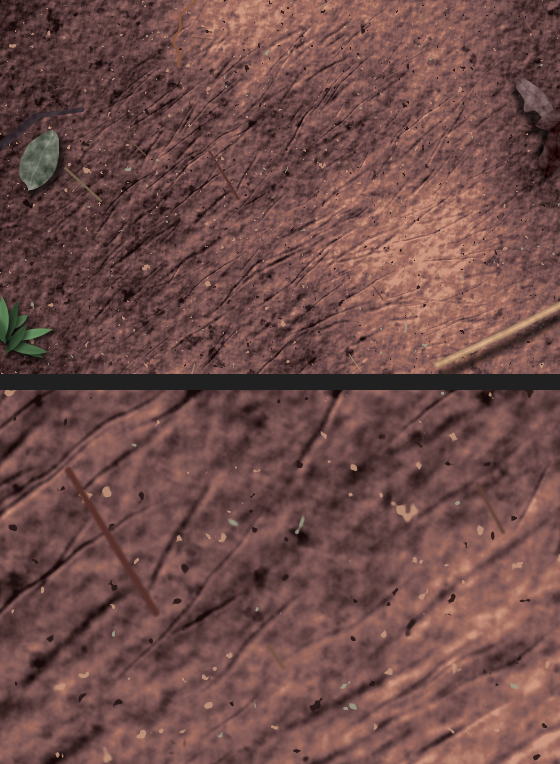
Top: the whole. Bottom: its middle third, enlarged.
Give the GLSL for this texture, as a Shadertoy shader.

```glsl
// Scratched reddish clay in dappled light, strewn with leaves, twigs and crumbs.
// Light pools, noise and looped curved grooves sum to a tone on a clay ramp;
// the litter is painted over it with distance functions.

vec3 hash3(vec2 p) {
    vec3 q = fract(p.xyx * vec3(.1031, .1030, .0973));
    q += dot(q, q.yxz + 33.33);
    return fract((q.xxy + q.yzz) * q.zyx);
}

float noise(vec2 p) {
    vec2 i = floor(p), f = fract(p);
    f = f * f * (3. - 2. * f);
    return mix(mix(hash3(i).x, hash3(i + vec2(1, 0)).x, f.x),
               mix(hash3(i + vec2(0, 1)).x, hash3(i + 1.).x, f.x), f.y);
}

float fbm(vec2 p) {
    float sum = 0., amp = .5;
    for (int i = 0; i < 4; i++) {
        sum += amp * noise(p);
        p = mat2(1.6, 1.2, -1.2, 1.6) * p + 7.3;
        amp *= .5;
    }
    return sum;
}

vec2 heading(float a) { return vec2(cos(a), sin(a)); }

// Coordinates along and across an axis
vec2 local(vec2 p, vec2 axis) { return vec2(dot(p, axis), dot(p, vec2(-axis.y, axis.x))); }

float pool(vec2 p, vec2 c, vec2 r) { p = (p - c) / r; return exp(-dot(p, p)); }

float segment(vec2 p, vec2 a, vec2 b) {
    vec2 d = b - a;
    return length(p - a - d * clamp(dot(p - a, d) / dot(d, d), 0., 1.));
}

// Pointed blade: x is the distance, y the offset from the midrib
vec2 leaf(vec2 p, vec2 a, vec2 b, float halfWidth) {
    vec2 q = local(p - a, normalize(b - a));
    float u = q.x / length(b - a);
    return vec2(abs(q.y) - halfWidth * 4. * u * (1. - u), abs(q.y));
}

void paint(inout vec3 col, float d, vec3 ink) { col = mix(col, ink, smoothstep(.002, -.002, d)); }
void shade(inout vec3 col, float d) { col *= 1. - .6 * smoothstep(.014, -.012, d); }

// Diagonal grooves that flatten towards the lower right
float grooves(vec2 p) {
    float sum = 0., wobble = (noise(p * 22.) - .5) * .008 + (noise(p * 70.) - .5) * .002;
    for (int i = 0; i < 280; i++) {
        vec3 h = hash3(vec2(i, 3)), k = hash3(vec2(i, 71));
        vec2 c = vec2(.12 + 1.3 * h.x, h.y);
        float angle = mix(.76, .2, smoothstep(.6, 1.15, c.x) * smoothstep(.6, .2, c.y));
        vec2 q = local(p - c, heading(angle + (h.z - .5) * .6));
        float y = (q.y + (k.z - .5) * 1.8 * q.x * q.x + wobble) / (.0017 + .0028 * k.y * k.y);
        float taper = smoothstep(1., .3, abs(q.x) / (.04 + .12 * k.x));
        float fade = smoothstep(.8, .35, length(c - vec2(.76, .43)));
        sum += taper * fade * (.4 + .6 * k.z) * (.5 * exp(-(y + 2.) * (y + 2.)) - exp(-y * y));
    }
    return clamp(sum, -1.2, .7);
}

vec3 clay(float tone) {
    vec3 c = mix(vec3(.2, .12, .12), vec3(.38, .26, .26), clamp((tone - .2) / .18, -.6, 1.));
    c = mix(c, vec3(.51, .355, .345), clamp((tone - .38) / .13, 0., 1.));
    c = mix(c, vec3(.63, .42, .37), clamp((tone - .51) / .12, 0., 1.));
    return mix(c, vec3(.76, .55, .47), clamp((tone - .63) / .13, 0., 1.3));
}

void mainImage(out vec4 fragColor, in vec2 fragCoord) {
    vec2 p = fragCoord / iResolution.y;
    float grain = fbm(p * 55.);

    // Dappled light
    float tone = .415 + .27 * pool(p, vec2(1.07, .3), vec2(.28, .25)) + .13 * pool(p, vec2(1.35, .08), vec2(.3))
        + .26 * pool(p, vec2(.7, .97), vec2(.2, .15)) + .12 * pool(p, vec2(1.05, .83), vec2(.35, .25))
        - .12 * smoothstep(.55, 0., p.x) - .08 * smoothstep(1.25, 1.5, p.x) * smoothstep(.3, .6, p.y);

    // Blotches, streaks along the grooves and fine relief
    float band = smoothstep(.8, .3, length(p - vec2(.75, .45)));
    tone += .3 * (fbm(p * 5.) - .47) + .36 * band * (fbm(local(p, heading(.7)) * vec2(7, 50)) - .47);
    tone += .75 * (fbm(p * 38.) - fbm(p * 38. + vec2(-.14, .2))) + .3 * (fbm(p * 85.) - .47);
    tone += .23 * grooves(p) - .2 * smoothstep(.64, .76, fbm(p * 30. + 9.));
    vec3 col = clay(tone);

    // Pits and pale crumbs in jittered cells
    for (int i = 0; i < 3; i++) {
        vec2 g = p * (19. + 14. * float(i)) + float(i) * 5.7, id = floor(g);
        vec3 h = hash3(id + 40. * float(i)), k = hash3(id + 311.);
        vec2 q = local(fract(g) - .3 - .4 * h.xy, heading(k.x * 6.3)) * vec2(1, 1.2 + k.y);
        float d = length(q) - .04 - .11 * k.z * k.z + .3 * (noise(g * 8.) - .5);
        vec3 crumb = mix(vec3(.76, .58, .48), vec3(.6, .62, .53), step(.75, k.y));
        col = mix(col, h.z > .9 ? crumb : vec3(.14, .08, .08), .9 * smoothstep(.05, -.04, d) * step(.8, h.z));
    }

    // Scattered straws
    for (int i = 0; i < 26; i++) {
        vec3 h = hash3(vec2(i, 19)), k = hash3(vec2(i, 57));
        vec2 c = h.xy * vec2(1.5, 1), arm = (.008 + .02 * k.x) * heading(k.y * 6.3);
        paint(col, segment(p, c - arm, c + arm) - .0015, mix(vec3(.3, .18, .15), vec3(.7, .56, .44), h.z));
    }

    // Twigs and curled tendril
    paint(col, segment(p, vec2(.56, .595), vec2(.638, .468)) - .003, vec3(.34, .19, .17));
    float root = segment(p + .02 * (noise(p * 18.) - .5), vec2(0, .61), vec2(.1, .69)) - .011;
    paint(col, min(root, segment(p, vec2(.1, .69), vec2(.22, .707)) - .006), vec3(.12, .08, .1) + .2 * grain);
    float rise = p.y - .885, curl = .47 + 3.5 * rise * rise + .006 * sin(90. * p.y);
    paint(col, max(abs(p.x - curl) * .85 - .003, .82 - p.y), vec3(.55, .34, .23));

    // Grey-green leaf with its stem
    vec2 ragged = p + .02 * (noise(p * 30.) - .5), tip = vec2(.142, .655), base = vec2(.07, .485);
    shade(col, leaf(p + vec2(-.012, .012), tip, base, .052).x);
    paint(col, segment(p, vec2(.175, .55), vec2(.27, .463)) - .0035, vec3(.46, .39, .3));
    vec2 l = leaf(ragged, tip, base, .05);
    paint(col, l.x, mix(vec3(.12, .16, .12), vec3(.68, .68, .62), grain) + .08 * smoothstep(.004, 0., l.y));

    // Dry leaves at the right
    for (int i = 0; i < 3; i++) {
        float n = float(i);
        base = vec2(1.385 + .04 * n, .79 - .13 * n);
        tip = base + .155 * heading(1.1 * n - .88);
        shade(col, leaf(p + vec2(.01, .014), base, tip, .036).x);
        l = leaf(ragged, base, tip, .034);
        paint(col, l.x, vec3(.2, .1, .1) + .45 * grain - .1 * n - .06 * smoothstep(.003, 0., l.y));
    }

    // Green sprout in the corner
    for (int i = 0; i < 8; i++) {
        vec3 h = hash3(vec2(i, 83));
        base = vec2(.015, .05 + .07 * h.x);
        tip = base + (.07 + .06 * h.y) * heading(.36 * float(i) - .5);
        shade(col, leaf(p + vec2(-.006, .008), base, tip, .012).x);
        l = leaf(p, base, tip, .013);
        paint(col, l.x, mix(vec3(.16, .25, .15), vec3(.38, .54, .36), h.z) + 4. * l.y);
    }

    // Pale stick and its shadow
    vec2 bowed = p + vec2(0, .12 * (p.x - 1.17) * (1.5 - p.x));
    shade(col, segment(bowed + vec2(-.012, .024), vec2(1.17, .02), vec2(1.52, .19)) - .012);
    float stick = segment(bowed, vec2(1.17, .025), vec2(1.52, .195));
    paint(col, stick - .0095, vec3(.76, .6, .47) * (1.1 - 35. * stick) + .2 * (grain - .4));

    fragColor = vec4(clamp(col, 0., 1.), 1);
}
```
